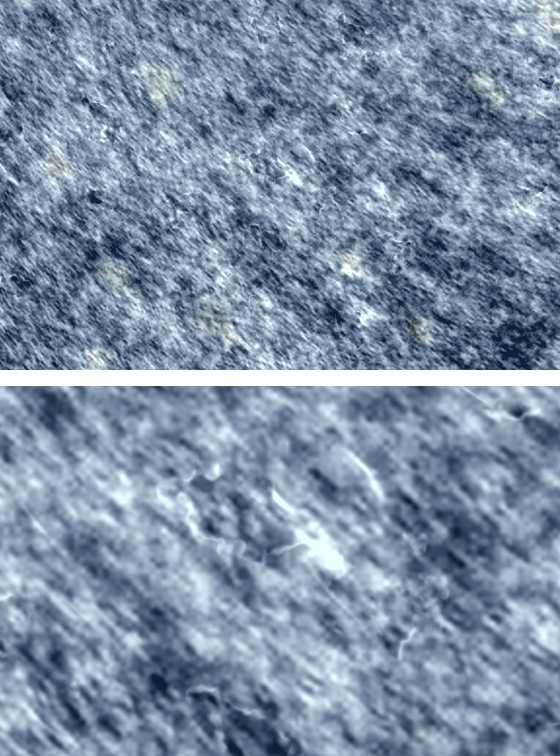
Top: the whole. Bottom: its middle third, enlarged.
This texture is drawn by a Shadertoy shader. Its source:

```glsl
// Weathered blue-grey stone with slanted grain, pale patches and rimmed pits.
#define BASE_TONE 0.462
#define CLOUD_AMOUNT 0.50
#define MOTTLE_AMOUNT 0.62
#define STREAK_AMOUNT 0.27
#define GRAIN_AMOUNT 0.42
#define SPECKLE_AMOUNT 0.20
#define VEIN_AMOUNT 0.20
#define FEATURE_CELLS 5.0
#define PIT_SHARE 0.42
#define PATCH_SHARE 0.20

const vec3 SLATE = vec3(0.21, 0.28, 0.38);
const vec3 STEEL = vec3(0.44, 0.52, 0.62);
const vec3 FROST = vec3(0.81, 0.88, 0.94);
const vec3 CREAM_SHIFT = vec3(0.03, 0.01, -0.06);

float hash(vec2 p) {
    return fract(sin(dot(p, vec2(127.1, 311.7))) * 43758.5453);
}

float noise(vec2 p) {
    vec2 cell = floor(p);
    vec2 f = fract(p);
    f = f * f * (3.0 - 2.0 * f);
    float low = mix(hash(cell), hash(cell + vec2(1, 0)), f.x);
    float high = mix(hash(cell + vec2(0, 1)), hash(cell + vec2(1, 1)), f.x);
    return mix(low, high, f.y);
}

float fbm(vec2 p) {
    const mat2 turn = mat2(1.6, 1.2, -1.2, 1.6);
    float sum = 0.0;
    float weight = 0.533;
    for (int i = 0; i < 4; i++) {
        sum += weight * noise(p);
        p = turn * p + 17.3;
        weight *= 0.5;
    }
    return sum;
}

// Coordinates along and across the grain, which flattens towards the right.
vec2 grainSpace(vec2 p) {
    float along = 0.76 * p.x - 0.65 * p.y;
    float across = 0.72 * (p.y + 1.15 * p.x - 0.17 * p.x * p.x);
    return vec2(along, across);
}

// Scattered features: x = dark pit, y = bright rim, z = pale patch.
vec3 features(vec2 p, vec2 flow) {
    float ragged = fbm(p * 26.0 + 3.0) - 0.5;
    float broken = fbm(flow * vec2(32.0, 48.0) + 9.0);
    vec2 home = floor(p * FEATURE_CELLS);
    vec3 found = vec3(0.0);
    for (int j = -1; j <= 1; j++) {
        for (int i = -1; i <= 1; i++) {
            vec2 cell = home + vec2(i, j);
            vec2 jitter = vec2(hash(cell + 11.0), hash(cell + 37.0));
            vec2 q = p * FEATURE_CELLS - cell - 0.15 - 0.7 * jitter;
            float kind = hash(cell + 71.0);
            float radius = mix(0.08, 0.22, hash(cell + 53.0));
            vec2 slanted = vec2(0.8 * q.x - 0.6 * q.y, 0.6 * q.x + 0.8 * q.y);
            float d = length(slanted * vec2(0.85, 1.2)) + 0.6 * ragged - radius;
            if (kind < PIT_SHARE) {
                float core = 1.0 - smoothstep(-0.05, 0.01, d);
                float rim = 1.0 - smoothstep(0.0, 0.05, abs(d - 0.03));
                found.x = max(found.x, core * smoothstep(0.36, 0.52, broken));
                found.y = max(found.y, rim * smoothstep(0.42, 0.58, broken));
            } else if (kind > 1.0 - PATCH_SHARE) {
                float patchFade = 1.0 - smoothstep(-0.14, 0.12, d - 0.04);
                found.z = max(found.z, patchFade);
            }
        }
    }
    return found;
}

vec3 stoneColour(float tone) {
    vec3 dark = mix(SLATE, STEEL, (tone - SLATE.r) / (STEEL.r - SLATE.r));
    vec3 light = mix(STEEL, FROST, (tone - STEEL.r) / (FROST.r - STEEL.r));
    return tone < STEEL.r ? dark : light;
}

void mainImage(out vec4 fragColor, in vec2 fragCoord) {
    vec2 p = fragCoord / iResolution.y;
    vec2 flow = grainSpace(p);

    // Broad clouds down to the finest grain
    float detail = CLOUD_AMOUNT * (fbm(flow * vec2(4.0, 6.5)) - 0.5);
    detail += MOTTLE_AMOUNT * (fbm(flow * vec2(17.0, 27.0) + 5.0) - 0.5);
    vec2 wobble = flow + 0.006 * (noise(p * 34.0) - 0.5);
    detail += STREAK_AMOUNT * (noise(wobble * vec2(30.0, 85.0)) - 0.5);
    detail += GRAIN_AMOUNT * (noise(wobble * vec2(68.0, 165.0) + 21.0) - 0.5);
    detail += SPECKLE_AMOUNT * (noise(p * 190.0) - 0.5);
    float tone = BASE_TONE + detail * mix(1.08, 0.92, p.y) + 0.05 * (p.y - 0.5);

    // Sparse pale veins following the grain
    float vein = abs(fbm(flow * vec2(3.5, 11.0) + 40.0) - 0.5);
    float veinGaps = smoothstep(0.52, 0.68, fbm(p * 9.0 + 60.0));
    tone += VEIN_AMOUNT * veinGaps * (1.0 - smoothstep(0.0, 0.035, vein));

    // Pits, rims and patches
    vec3 mark = features(p, flow);
    tone += 0.20 * mark.y + 0.19 * mark.z - 0.17 * mark.x;
    tone = clamp(tone, 0.06, 0.93);

    vec3 colour = stoneColour(tone) + CREAM_SHIFT * mark.z;
    fragColor = vec4(clamp(colour, 0.0, 1.0), 1.0);
}
```
